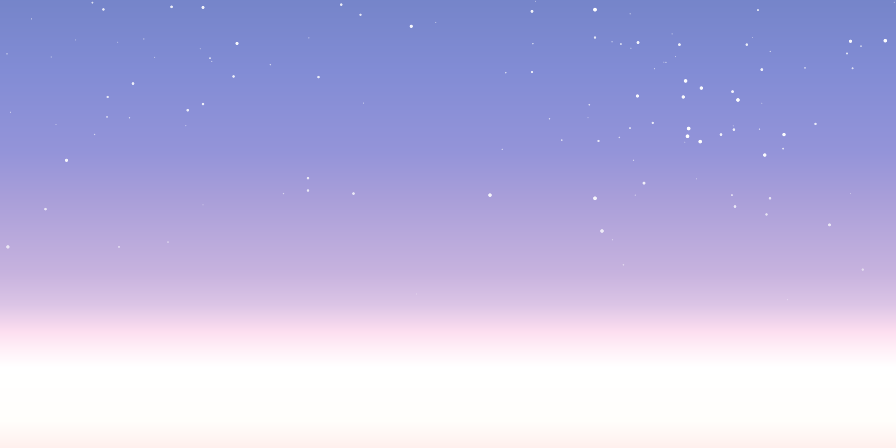
Give the GLSL for this background, as a Shadertoy shader.

```glsl
#define STAR_COUNT 120
#define STAR_FLOOR 0.25
#define STAR_MIN_RADIUS 0.0012
#define STAR_MAX_RADIUS 0.0042
#define CLUSTER_SHARE 0.32
#define RIGHT_CLUSTER vec2(0.76, 0.83)
#define LEFT_CLUSTER vec2(0.17, 0.83)
#define CLUSTER_SPREAD vec2(0.22, 0.34)

// Sky colours from the ground up: rgb, then height
const int STOP_COUNT = 11;
const vec4 skyStops[STOP_COUNT] = vec4[STOP_COUNT](
    vec4(1.00, 0.94, 0.93, 0.00),
    vec4(1.00, 0.995, 0.985, 0.06),
    vec4(1.00, 1.00, 1.00, 0.18),
    vec4(1.00, 0.94, 0.97, 0.22),
    vec4(0.99, 0.87, 0.94, 0.26),
    vec4(0.86, 0.77, 0.90, 0.32),
    vec4(0.78, 0.70, 0.87, 0.39),
    vec4(0.66, 0.62, 0.85, 0.56),
    vec4(0.58, 0.58, 0.85, 0.66),
    vec4(0.51, 0.55, 0.835, 0.84),
    vec4(0.46, 0.52, 0.79, 1.00)
);

float hash(float n) {
    return fract(sin(n * 12.9898) * 43758.5453);
}

vec2 hash2(float n) {
    return vec2(hash(n + 0.17), hash(n + 71.3));
}

vec3 skyGradient(float height) {
    vec3 colour = skyStops[0].rgb;
    for (int i = 1; i < STOP_COUNT; i++) {
        float low = skyStops[i - 1].w;
        float blend = clamp((height - low) / (skyStops[i].w - low), 0.0, 1.0);
        colour = mix(colour, skyStops[i].rgb, blend);
    }
    return colour;
}

// Even scatter, with a share drawn into two loose clusters
vec2 starPosition(float id) {
    vec2 random = hash2(id);
    vec2 scattered = vec2(random.x, mix(STAR_FLOOR, 1.0, sqrt(random.y)));
    vec2 centre = hash(id + 33.1) < 0.68 ? RIGHT_CLUSTER : LEFT_CLUSTER;
    vec2 clustered = centre + (random - 0.5) * CLUSTER_SPREAD;
    return hash(id + 19.7) < CLUSTER_SHARE ? clustered : scattered;
}

float starLight(vec2 uv, float aspect, float pixel) {
    float light = 0.0;
    for (int i = 0; i < STAR_COUNT; i++) {
        float id = float(i) + 1.0;
        vec2 position = starPosition(id);
        float size = pow(hash(id + 52.9), 2.5);
        float radius = mix(STAR_MIN_RADIUS, STAR_MAX_RADIUS, size);
        float dist = length((uv - position) * vec2(aspect, 1.0));

        // Soft disc, fainter when small or near the horizon
        float disc = 1.0 - smoothstep(max(radius - 0.5 * pixel, 0.0),
                                      radius + 0.5 * pixel, dist);
        float strength = mix(0.4, 1.0, sqrt(size));
        strength *= mix(0.55, 1.0, smoothstep(STAR_FLOOR, 0.7, position.y));
        light = max(light, disc * strength);
    }
    return light;
}

void mainImage(out vec4 fragColor, in vec2 fragCoord) {
    vec2 uv = fragCoord / iResolution.xy;
    float aspect = iResolution.x / iResolution.y;
    float pixel = 1.0 / iResolution.y;

    vec3 colour = skyGradient(uv.y);
    colour = mix(colour, vec3(1.0), starLight(uv, aspect, pixel));
    fragColor = vec4(colour, 1.0);
}
```
